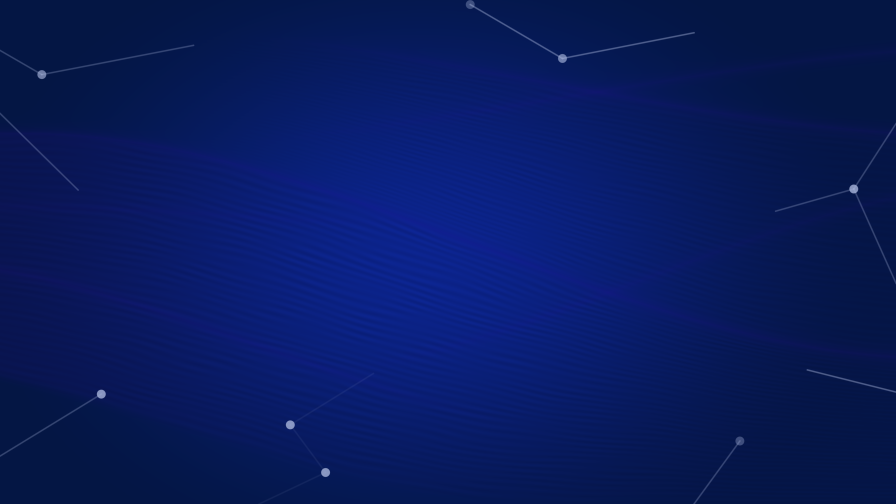
Give the GLSL for this background, as a WebGL 1 fragment shader.

```glsl
precision highp float;
// Deep blue backdrop: an elliptical glow, crossing violet ribbons made of
// fine wavy strands, and a sparse network of pale dots and thin links.
// Ribbon borders are eased curves; strands follow the space between them.

uniform vec2 u_resolution;

#define DEEP_BLUE vec3(0.014, 0.085, 0.265)
#define GLOW_BLUE vec3(0.040, 0.142, 0.550)
#define VIOLET vec3(0.130, 0.055, 0.520)
#define PALE vec3(0.660, 0.710, 0.860)
#define GLOW_CENTER vec2(0.84, 0.49)
#define GLOW_RADIUS vec2(0.89, 0.65)
#define STRAND_DEPTH 0.030
#define EDGE_WIDTH 0.010
#define DOT_RADIUS 0.0088
#define LINE_WIDTH 0.0010

vec2 hashGradient(vec2 cell) {
  float h = fract(sin(dot(cell, vec2(127.1, 311.7))) * 4375.85);
  return vec2(cos(6.2832 * h), sin(6.2832 * h));
}

float gradientNoise(vec2 p) {
  vec2 i = floor(p), f = fract(p);
  vec2 w = f * f * f * (f * (f * 6.0 - 15.0) + 10.0);
  vec2 e = vec2(1.0, 0.0);
  float low = mix(dot(hashGradient(i), f),
                  dot(hashGradient(i + e.xy), f - e.xy), w.x);
  float high = mix(dot(hashGradient(i + e.yx), f - e.yx),
                   dot(hashGradient(i + e.xx), f - e.xx), w.x);
  return mix(low, high, w.y);
}

// Height of a curve easing from one level to another between x0 and x1
float easedCurve(float x, float fromY, float toY, float x0, float x1) {
  return mix(fromY, toY, smoothstep(x0, x1, x));
}

// Soft filament along a ribbon border
float filament(float y, float edge) {
  return exp(-abs(y - edge) / EDGE_WIDTH);
}

// Coverage of the band between two borders
float band(float y, float top, float bottom) {
  return smoothstep(-0.01, 0.02, top - y) * smoothstep(-0.01, 0.02, y - bottom);
}

// Fine wavy lines, evenly spread between two borders
float strands(vec2 p, float top, float bottom, float count) {
  float v = (top - p.y) / max(top - bottom, 0.02);
  float wobble = gradientNoise(vec2(p.x * 5.0, v * 7.0));
  float strength = 0.65 + gradientNoise(p * vec2(9.0, 30.0));
  return sin(6.2832 * (v * count + 0.8 * wobble)) * strength;
}

float link(vec2 p, vec2 a, vec2 b, float px) {
  vec2 ab = b - a;
  float t = clamp(dot(p - a, ab) / dot(ab, ab), 0.0, 1.0);
  return 1.0 - smoothstep(0.0, LINE_WIDTH + px, length(p - a - ab * t));
}

float node(vec2 p, vec2 center, float px) {
  return 1.0 - smoothstep(-0.7 * px, 0.7 * px, length(p - center) - DOT_RADIUS);
}

void main() {
  vec2 p = gl_FragCoord.xy / u_resolution.y;
  float px = 1.0 / u_resolution.y;

  // Central glow
  float d = length((p - GLOW_CENTER) / GLOW_RADIUS);
  float glow = 1.0 - smoothstep(0.0, 1.05, d);
  vec3 color = mix(DEEP_BLUE, GLOW_BLUE, glow);

  // Ribbon borders
  float crest = easedCurve(p.x, 0.945, 0.73, 0.2, 1.95);
  float rise = easedCurve(p.x, 0.705, 0.91, 0.2, 2.05);
  float spine = easedCurve(p.x, 0.735, 0.29, 0.05, 1.85);
  float shelf = easedCurve(p.x, 0.59, 0.555, 0.0, 0.9);
  float fold = easedCurve(p.x, 0.49, 0.13, -0.25, 1.3);
  float hem = easedCurve(p.x, 0.30, 0.0, -0.4, 1.1);
  float sweep = easedCurve(p.x, 0.25, 0.64, 0.5, 2.05);

  // Ribbon bodies and their strands
  float lower = band(p.y, spine, hem);
  float upper = band(p.y, crest, spine) * smoothstep(0.3, 1.0, p.x);
  float side = 1.0 - smoothstep(0.0, 0.75, p.x);
  color = mix(color, VIOLET, lower * (0.05 + 0.13 * side) + 0.045 * upper);
  float ripple = lower * strands(p, spine, hem, 36.0)
               + 0.7 * upper * strands(p, crest, spine, 34.0);
  color += ripple * STRAND_DEPTH * vec3(0.1, 0.22, 0.7) * (0.5 + glow);

  // Border filaments
  float violet = 0.22 * filament(p.y, spine)
               + 0.20 * filament(p.y, crest) * smoothstep(0.4, 1.1, p.x)
               + 0.16 * filament(p.y, rise) * smoothstep(0.4, 1.1, p.x)
               + 0.13 * filament(p.y, sweep) * smoothstep(0.6, 1.1, p.x)
               + 0.17 * filament(p.y, fold) * (1.0 - smoothstep(0.5, 1.1, p.x))
               + 0.10 * filament(p.y, shelf) * (1.0 - smoothstep(0.5, 0.9, p.x));
  color = mix(color, VIOLET + vec3(0.0, 0.0, 0.12 * glow), violet);

  // Network: hubs with their links
  vec2 west = vec2(0.083, 0.852), north = vec2(1.116, 0.884);
  vec2 crown = vec2(0.933, 0.991), east = vec2(1.694, 0.625);
  vec2 south = vec2(1.468, 0.125), corner = vec2(0.201, 0.218);
  vec2 pairA = vec2(0.576, 0.157), pairB = vec2(0.646, 0.0625);
  float bright = link(p, crown, north, px) + link(p, north, vec2(1.377, 0.935), px)
               + link(p, vec2(1.602, 0.266), vec2(1.778, 0.222), px);
  float medium = link(p, west, vec2(0.0, 0.900), px) + link(p, west, vec2(0.384, 0.910), px)
               + link(p, vec2(0.0, 0.775), vec2(0.155, 0.623), px)
               + link(p, east, vec2(1.778, 0.755), px) + link(p, east, vec2(1.539, 0.581), px)
               + link(p, east, vec2(1.778, 0.4375), px)
               + link(p, south, vec2(1.377, 0.0), px) + link(p, corner, vec2(0.0, 0.095), px);
  float faint = link(p, pairA, pairB, px) + link(p, pairA, vec2(0.741, 0.259), px)
              + link(p, pairB, vec2(0.514, 0.0), px);
  color = mix(color, PALE, min(0.45 * bright + 0.30 * medium + 0.08 * faint, 0.6));

  float dots = 0.80 * (node(p, east, px) + node(p, corner, px) + node(p, pairA, px) + node(p, pairB, px))
             + 0.65 * (node(p, north, px) + node(p, west, px))
             + 0.35 * (node(p, south, px) + node(p, crown, px));
  gl_FragColor = vec4(mix(color, PALE, dots), 1.0);
}
```
